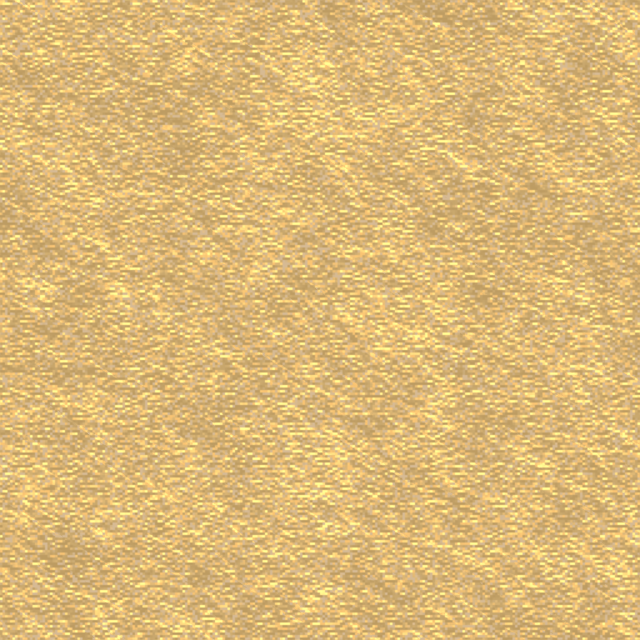
This texture is drawn by a Shadertoy shader. Its source:

```glsl
// Gold woven cloth: tiny stitches shimmer from tan to bright yellow.
// Random stitches, paired along each row and opposed between rows, are blended
// softly; slanted gradient noise adds shading and glints that descend to the right.

const float TAU = 6.2831853;

float hash(ivec2 cell) {
    uvec2 q = uvec2(cell) * uvec2(1597334673u, 3812015801u);
    uint n = (q.x ^ q.y) * 1597334673u;
    n = (n ^ (n >> 15)) * 2246822519u;
    n ^= n >> 13;
    return float(n >> 8) / 16777216.0;
}

float cornerSlope(ivec2 cell, vec2 offset) {
    float angle = TAU * hash(cell);
    return dot(vec2(cos(angle), sin(angle)), offset);
}

// Gradient noise, roughly -0.7 to 0.7
float gradientNoise(vec2 p) {
    ivec2 i = ivec2(floor(p));
    vec2 f = fract(p);
    vec2 w = f * f * f * (f * (f * 6.0 - 15.0) + 10.0);
    float low = mix(cornerSlope(i, f),
                    cornerSlope(i + ivec2(1, 0), f - vec2(1, 0)), w.x);
    float high = mix(cornerSlope(i + ivec2(0, 1), f - vec2(0, 1)),
                     cornerSlope(i + ivec2(1, 1), f - vec2(1, 1)), w.x);
    return mix(low, high, w.y);
}

// Thread colour for a brightness spread of about -3 to 3
vec3 goldRamp(float shine) {
    vec3 color = mix(vec3(0.74, 0.61, 0.385), vec3(0.79, 0.66, 0.43), smoothstep(-2.2, -0.4, shine));
    color = mix(color, vec3(0.87, 0.72, 0.46), smoothstep(-0.4, 0.35, shine));
    color = mix(color, vec3(0.98, 0.77, 0.45), smoothstep(0.4, 1.0, shine));
    color = mix(color, vec3(1.02, 0.86, 0.50), smoothstep(1.2, 1.8, shine));
    return mix(color, vec3(1.06, 1.00, 0.58), smoothstep(1.8, 2.7, shine));
}

// One stitch: shares light with its row neighbour and opposes the row above
vec3 stitch(ivec2 cell, float shading) {
    float row = hash(cell) + hash(cell + ivec2(1, 0)) - 1.0;
    float above = hash(cell + ivec2(0, 1)) + hash(cell + ivec2(1, 1)) - 1.0;
    float shine = 3.0 * (row - 0.5 * above) + shading;

    // Pale, greyer threads among the darker and middle tones
    float pale = smoothstep(0.62, 0.78, hash(cell + ivec2(1031, 577)));
    pale *= smoothstep(-1.6, -0.6, shine) * (1.0 - smoothstep(0.7, 1.6, shine));
    return mix(goldRamp(shine), vec3(0.84, 0.73, 0.58), pale);
}

void mainImage(out vec4 fragColor, in vec2 fragCoord) {
    vec2 uv = fragCoord / iResolution.y;

    // Axes along and across the slanted folds
    vec2 slant = vec2(dot(uv, vec2(0.85, -0.53)), dot(uv, vec2(0.53, 0.85)));

    // Slanted shading at three sizes, with sparse thin glints
    float shading = 1.0 * gradientNoise(slant * vec2(4.0, 9.0) + 12.4)
                  + 1.1 * gradientNoise(slant * vec2(11.0, 27.0) + 55.2)
                  + 1.2 * gradientNoise(slant * vec2(26.0, 62.0) + 91.6);
    shading += 1.1 * smoothstep(0.24, 0.55, gradientNoise(slant * vec2(10.0, 105.0) + 70.8));

    // Soft blend of the four nearest stitches
    vec2 grid = uv * 256.0 + 40.5;
    ivec2 cell = ivec2(floor(grid));
    vec2 blend = smoothstep(0.1, 0.9, fract(grid));
    vec3 lower = mix(stitch(cell, shading), stitch(cell + ivec2(1, 0), shading), blend.x);
    vec3 upper = mix(stitch(cell + ivec2(0, 1), shading), stitch(cell + ivec2(1, 1), shading), blend.x);

    fragColor = vec4(clamp(mix(lower, upper, blend.y), 0.0, 1.0), 1.0);
}
```
